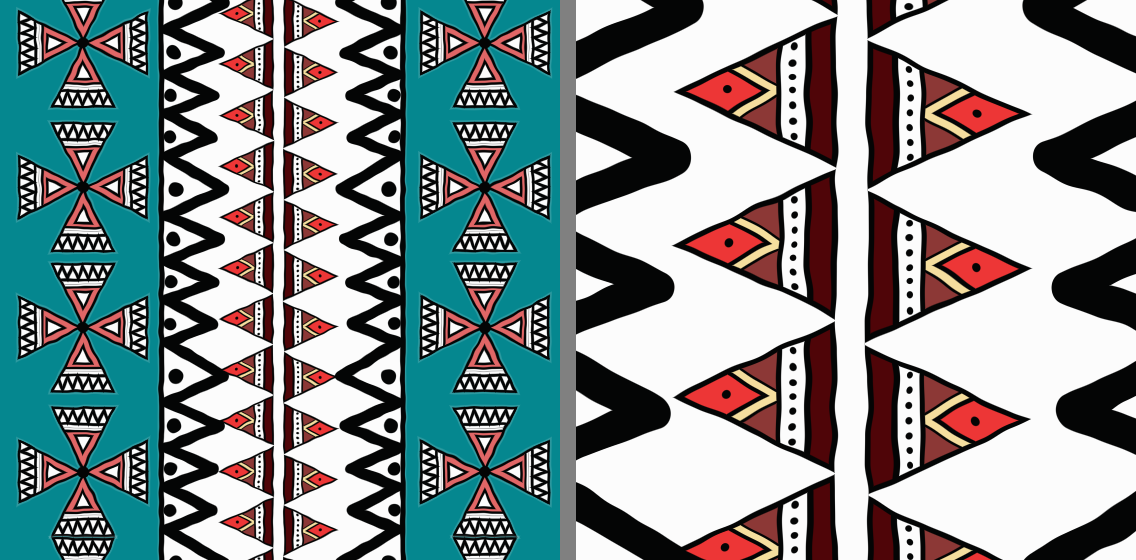
Left: the whole. Right: its middle third, enlarged.
A Shadertoy shader for this pattern:

```glsl
// Teal bands of four-armed crosses beside a white panel of zigzags and toothed triangle columns.
#define UNITS 768.0                    // canvas size in design units
#define TEETH 11.0                     // triangles per column
#define WOBBLE 1.1                     // hand-drawn unevenness
#define TEAL vec3(0.02, 0.53, 0.56)
#define INK vec3(0.015, 0.02, 0.02)
#define PAPER vec3(0.99)
#define ROSE vec3(0.88, 0.40, 0.40)
#define RED vec3(0.93, 0.21, 0.21)
#define MAROON vec3(0.55, 0.22, 0.21)
#define WINE vec3(0.31, 0.02, 0.03)
#define CREAM vec3(0.96, 0.87, 0.62)

float hash(vec2 p) {
    return fract(sin(dot(p, vec2(127.1, 311.7))) * 43758.5);
}

float noise(vec2 p) {
    vec2 i = floor(p), f = fract(p);
    f = f * f * (3.0 - 2.0 * f);
    return mix(mix(hash(i), hash(i + vec2(1, 0)), f.x),
               mix(hash(i + vec2(0, 1)), hash(i + vec2(1, 1)), f.x), f.y);
}

// Lays a colour over the region where distance d is negative.
void paint(inout vec3 col, vec3 c, float d) {
    float aa = 0.75 * UNITS / iResolution.y;
    col = mix(col, c, 1.0 - smoothstep(-aa, aa, d));
}

float segment(vec2 p, vec2 a, vec2 b) {
    vec2 pa = p - a, ba = b - a;
    return length(pa - ba * clamp(dot(pa, ba) / dot(ba, ba), 0.0, 1.0));
}

// Wedge opening along +x from the origin, closed at the given length.
float wedge(float u, float v, float slope, float len) {
    return max((v - slope * u) * inversesqrt(1.0 + slope * slope), u - len);
}

// Cross of four patterned wedges around the origin.
void cross4(inout vec3 col, vec2 q) {
    vec2 a = abs(q.x) > abs(q.y) ? q : q.yx;
    float u = abs(a.x), v = abs(a.y);
    float arm = wedge(u, v, 0.5, 89.0), inner = arm + 3.5;
    paint(col, mix(col, PAPER, 0.16), arm - 2.5);
    paint(col, INK, arm);
    // rose tip with a nested white triangle
    float nested = wedge(u - 22.0, v, 0.5, 29.0);
    paint(col, ROSE, max(inner, u - 54.0));
    paint(col, INK, nested);
    paint(col, PAPER, nested + 3.5);
    // plain stripe and zigzag border
    paint(col, PAPER, max(inner, abs(u - 60.5) - 3.2));
    paint(col, vec3(0.6), max(inner, abs(u - 60.0) - 0.4));
    paint(col, PAPER, max(inner, abs(u - 76.5) - 9.0));
    float zig = abs(mod(a.y, 14.0) - 7.0) / 7.0;
    paint(col, INK, max(arm, abs(u - 68.0 - 16.0 * zig) * 0.4 - 2.1));
    paint(col, INK, length(q) - 8.0);
}

// Heavy zigzag whose four strokes shrink down each third of the canvas.
void zigzag(inout vec3 col, vec2 p) {
    float valley[5] = float[](0.0, 82.0, 144.0, 198.0, 256.0);
    vec2 tip[4] = vec2[](vec2(307, 46), vec2(301, 114), vec2(293, 173), vec2(291, 230));
    float y = mod(p.y + 42.0, 256.0), stroke = 1e4, dots = 1e4;
    for (int i = -1; i < 5; i++) {
        int k = (i + 4) % 4;
        vec2 q = vec2(p.x, y - 256.0 * floor(float(i) / 4.0));
        float size = tip[k].x - 291.0;
        stroke = min(stroke, segment(q, vec2(229, valley[k]), tip[k]));
        stroke = min(stroke, segment(q, vec2(229, valley[k + 1]), tip[k]));
        dots = min(dots, length(q - vec2(233.0 + 0.5 * size, tip[k].y)) - 8.5 - 0.12 * size);
    }
    paint(col, INK, min(stroke - 7.6, dots));
}

// Triangle with its apex at the origin and its base toward +x.
void tooth(inout vec3 col, vec2 q) {
    float u = q.x, v = abs(q.y);
    float tri = wedge(u, v, 0.46, 75.0), inner = tri + 2.4;
    float chevron = (u + v / 0.57 - 43.0) * 0.495;
    paint(col, INK, tri);
    paint(col, RED, max(inner, chevron + 1.0));
    paint(col, INK, length(q - vec2(25, 0)) - 2.0);
    paint(col, CREAM, max(inner, max(abs(chevron - 2.6) - 1.6, u - 48.0)));
    paint(col, MAROON, max(inner, max(5.4 - chevron, u - 48.0)));
    // dotted stripe and dark base
    paint(col, PAPER, max(inner, abs(u - 55.5) - 5.2));
    paint(col, INK, max(inner, length(vec2(u - 55.5, mod(q.y + 3.4, 6.8) - 3.4)) - 1.6));
    paint(col, WINE, max(inner, abs(u - 68.0) - 4.4));
}

void mainImage(out vec4 fragColor, in vec2 fragCoord) {
    vec2 p = UNITS * fragCoord / iResolution.xy;
    p.y = UNITS - p.y;
    p += WOBBLE * (2.0 * vec2(noise(p / 13.0), noise(p / 13.0 + 70.0)) - 1.0);
    bool right = p.x > 382.0;
    vec3 col = PAPER;

    // central panel, mirrored left to right
    zigzag(col, vec2(right ? 774.0 - p.x : p.x, p.y));
    float period = UNITS / TEETH;
    float row = mod(p.y - (right ? 29.0 : 18.3) + 0.5 * period, period) - 0.5 * period;
    tooth(col, vec2(right ? 464.0 - p.x : p.x - 300.0, row));

    // teal bands with black edges
    float band = 165.5 - abs(p.x - 387.0);
    paint(col, TEAL, band);
    paint(col, mix(TEAL, PAPER, 0.16), abs(band + 4.0) - 1.5);
    paint(col, INK, abs(band) - 3.5);

    // crosses, the last one crowded against its neighbour
    for (int i = 0; i < 5; i++) {
        float n = float(i);
        float y = min(59.0 + 196.0 * n + 2.0 * sin(2.1 * n), 826.0);
        cross4(col, p - vec2(right ? 665.0 : 114.0, y));
    }
    fragColor = vec4(col, 1.0);
}
```
